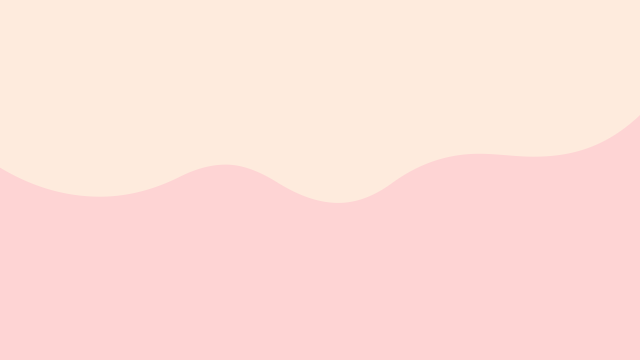
This background is drawn by a WebGL 2 fragment shader. Its source:

```glsl
#version 300 es
precision highp float;
// Draws a flat two-tone background: a cream sky above a smooth pink wave.

uniform vec2 u_resolution;
out vec4 fragColor;

const vec2 CANVAS = vec2(16.0, 9.0);
const vec3 CREAM = vec3(0.996, 0.922, 0.867);
const vec3 PINK = vec3(0.996, 0.831, 0.831);

// Crests, troughs and inflections of the wave: x, height, slope
const int KNOT_COUNT = 10;
const vec3 KNOTS[KNOT_COUNT] = vec3[KNOT_COUNT](
    vec3(0.0, 4.81, -0.60),
    vec3(2.5, 4.083, 0.0),
    vec3(4.5, 4.583, 0.50),
    vec3(5.646, 4.885, 0.0),
    vec3(6.937, 4.437, -0.62),
    vec3(8.458, 3.927, 0.0),
    vec3(9.792, 4.417, 0.73),
    vec3(11.98, 5.156, 0.0),
    vec3(13.333, 5.083, 0.0),
    vec3(16.0, 6.125, 0.95)
);

// Cubic Hermite curve between two knots
float hermite(vec3 a, vec3 b, float x) {
    float span = b.x - a.x;
    float t = clamp((x - a.x) / span, 0.0, 1.0);
    float s = 1.0 - t;
    float ends = mix(a.y, b.y, t * t * (3.0 - 2.0 * t));
    return ends + span * t * s * (a.z * s - b.z * t);
}

// Height of the whole wave at x
float waveHeight(float x) {
    float height = KNOTS[0].y;
    for (int i = 0; i < KNOT_COUNT - 1; i++) {
        if (x >= KNOTS[i].x) height = hermite(KNOTS[i], KNOTS[i + 1], x);
    }
    return height;
}

// Approximate signed distance to the wave, positive above it
float waveDistance(vec2 p, float stepSize) {
    float rise = waveHeight(p.x + stepSize) - waveHeight(p.x - stepSize);
    float slope = rise / (2.0 * stepSize);
    return (p.y - waveHeight(p.x)) / sqrt(1.0 + slope * slope);
}

void main() {
    vec2 p = gl_FragCoord.xy / u_resolution * CANVAS;
    float pixel = CANVAS.y / u_resolution.y;

    // Blend the two tones across one pixel at the edge
    float above = clamp(waveDistance(p, pixel) / pixel + 0.5, 0.0, 1.0);
    fragColor = vec4(mix(PINK, CREAM, above), 1.0);
}
```
